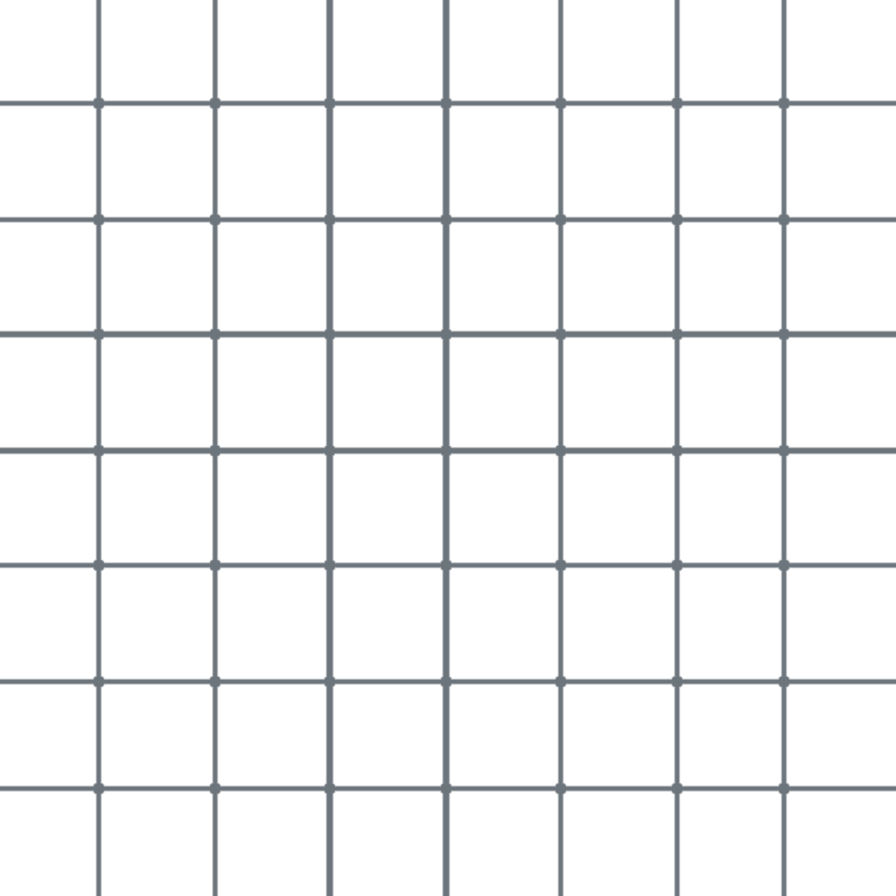
Reproduce this pattern procedurally as a WebGL 1 fragment shader.

```glsl
precision highp float;
// Slate grid of seven by seven soft lines on white, with a round dot at each crossing.

uniform vec2 u_resolution;

const vec3 PAPER = vec3(1.0);
const vec3 INK = vec3(0.425, 0.455, 0.485);

const int LINE_COUNT = 7;
const vec2 FIRST_LINE = vec2(0.1102, 0.1153); // from the left and top edges
const float PITCH = 0.1289;
const float ODD_SHIFT = 0.0010;    // every other line sits slightly further on
const float LAST_PULL = 0.0086;    // the final cell is narrower
const float THIN_HALF = 0.0027;
const vec2 THICK_HALF = vec2(0.0037, 0.0034);
const float DOT_RADIUS = 0.0069;
const float SOFTNESS = 0.0016;

// Position of line i along one axis.
float linePosition(float i, float first) {
  float last = step(float(LINE_COUNT) - 1.5, i);
  return first + i * PITCH + mod(i, 2.0) * ODD_SHIFT - last * LAST_PULL;
}

// The third and fourth lines are heavier than the rest.
float lineHalfWidth(float i, float thickHalf) {
  return mix(THIN_HALF, thickHalf, step(abs(i - 2.5), 0.75));
}

// x: distance to the nearest line centre, y: that line's half width.
vec2 nearestLine(float p, float first, float thickHalf) {
  vec2 nearest = vec2(1.0, THIN_HALF);
  for (int k = 0; k < LINE_COUNT; k++) {
    float i = float(k);
    float d = abs(p - linePosition(i, first));
    if (d < nearest.x) nearest = vec2(d, lineHalfWidth(i, thickHalf));
  }
  return nearest;
}

void main() {
  vec2 p = gl_FragCoord.xy / u_resolution;
  p.y = 1.0 - p.y;

  vec2 column = nearestLine(p.x, FIRST_LINE.x, THICK_HALF.x);
  vec2 row = nearestLine(p.y, FIRST_LINE.y, THICK_HALF.y);

  // Union of both line families and the crossing dots.
  float lines = min(column.x - column.y, row.x - row.y);
  float dots = length(vec2(column.x, row.x)) - DOT_RADIUS;
  float shape = min(lines, dots);

  float edge = max(SOFTNESS, 0.75 / min(u_resolution.x, u_resolution.y));
  float coverage = 1.0 - smoothstep(-edge, edge, shape);
  gl_FragColor = vec4(mix(PAPER, INK, coverage), 1.0);
}
```
